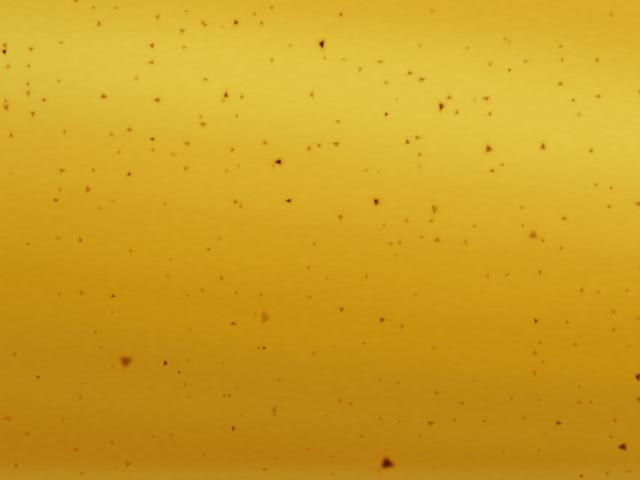
This texture is drawn by a WebGL 1 fragment shader. Its source:

```glsl
precision highp float;
// Glossy golden-yellow skin with a soft vertical sheen and scattered brown specks.
uniform vec2 u_resolution;

const vec3 PALE_GOLD = vec3(0.89, 0.765, 0.255);
const vec3 WARM_GOLD = vec3(0.85, 0.68, 0.16);
const vec3 DEEP_GOLD = vec3(0.82, 0.62, 0.10);
const vec3 AMBER = vec3(0.78, 0.57, 0.06);
const vec3 OCHRE = vec3(0.73, 0.53, 0.07);
const vec3 SHADE = vec3(0.71, 0.49, 0.06);
const vec3 RIM_LIGHT = vec3(0.74, 0.57, 0.16);
const vec3 HALO = vec3(0.80, 0.49, 0.03);
const vec3 RUST = vec3(0.60, 0.30, 0.02);
const vec3 DARK_CORE = vec3(0.27, 0.07, 0.01);

float hash(vec2 p) {
  vec3 q = fract(vec3(p.xyx) * 0.1031);
  q += dot(q, q.yzx + 33.33);
  return fract((q.x + q.y) * q.z);
}

vec2 hash2(vec2 p) {
  return vec2(hash(p + 17.3), hash(p + 71.9));
}

// Distance to the nearest scattered point
float cellular(vec2 p) {
  vec2 cell = floor(p);
  float nearest = 2.0;
  for (int j = -1; j <= 1; j++) {
    for (int i = -1; i <= 1; i++) {
      vec2 neighbour = cell + vec2(float(i), float(j));
      nearest = min(nearest, distance(p, neighbour + hash2(neighbour)));
    }
  }
  return nearest;
}

// Broad, slightly wavy unevenness
float waves(vec2 p) {
  float sum = sin(p.x * 3.1 + 1.7 * sin(p.y * 4.3));
  sum += 0.5 * sin(p.y * 17.0 + 1.3 * sin(p.x * 5.1) + 0.8);
  sum += 0.3 * sin(p.y * 43.0 + 2.0 * sin(p.x * 3.7) + 2.1);
  return sum / 1.8;
}

// Sheen from the lit upper part (0) to the shaded lower part (1)
vec3 sheen(float depth) {
  vec3 color = mix(WARM_GOLD, PALE_GOLD, smoothstep(-0.06, 0.16, depth));
  color = mix(color, WARM_GOLD, smoothstep(0.20, 0.41, depth));
  color = mix(color, DEEP_GOLD, smoothstep(0.38, 0.54, depth));
  color = mix(color, AMBER, smoothstep(0.52, 0.67, depth));
  color = mix(color, OCHRE, smoothstep(0.66, 0.82, depth));
  return mix(color, SHADE, smoothstep(0.86, 0.98, depth));
}

// One speck per occupied grid cell: a rusty dot, darker when strong, in a halo
vec3 addSpecks(vec3 color, vec2 p, float scale, float share,
               float radius, float strength, float seed) {
  vec2 cell = floor(p * scale);
  vec2 id = cell + seed;
  float present = step(hash(id), share);
  vec2 offset = p - (cell + 0.25 + 0.5 * hash2(id)) / scale;
  float stretch = mix(0.8, 1.25, hash(id + 5.7));
  offset *= vec2(stretch, 1.0 / stretch);
  float size = radius * mix(0.7, 1.2, hash(id + 29.1));
  float tone = strength * mix(0.35, 1.0, hash(id + 43.7));
  float wobble = 1.0 + 0.15 * sin(3.0 * atan(offset.y, offset.x + 1e-5) + id.x);
  float d = length(offset) / (size * wobble);
  float halo = exp(-d * d * 0.28) * present;
  float dot_ = exp(-d * d * d) * present;
  float core = exp(-d * d * 1.6) * present;
  color = mix(color, HALO, halo * 0.45 * tone);
  color = mix(color, RUST, dot_ * min(tone, 1.0));
  return mix(color, DARK_CORE, core * smoothstep(0.55, 1.2, tone));
}

void main() {
  vec2 uv = gl_FragCoord.xy / u_resolution;
  vec2 p = gl_FragCoord.xy / u_resolution.y;

  // Shading, tilted so that the right side stays bright further down
  float depth = 1.0 - uv.y + 0.20 * (0.52 - uv.x) * (0.4 + 0.6 * uv.y);
  vec3 color = sheen(depth + 0.018 * waves(p));
  color *= 1.0 - 0.03 * smoothstep(0.35, 0.0, uv.x) * uv.y;
  color = mix(color, WARM_GOLD, 0.45 * smoothstep(0.90, 1.0, uv.y));
  color = mix(color, RIM_LIGHT, 0.6 * smoothstep(0.05, 0.0, uv.y));

  // Faint grain, drawn out sideways
  float grain = cellular(p * vec2(38.0, 95.0)) - 0.5;
  color += grain * vec3(0.014, 0.016, 0.020);

  // Specks from fine and faint to few and dark
  color = addSpecks(color, p, 27.0, 0.17, 0.0036, 0.55, 3.0);
  color = addSpecks(color, p + 0.013, 19.0, 0.16, 0.0040, 0.80, 131.0);
  color = addSpecks(color, p + 0.037, 9.0, 0.20, 0.0052, 1.10, 257.0);
  color = addSpecks(color, p + 0.071, 4.0, 0.13, 0.0095, 1.45, 389.0);

  gl_FragColor = vec4(clamp(color, 0.0, 1.0), 1.0);
}
```
